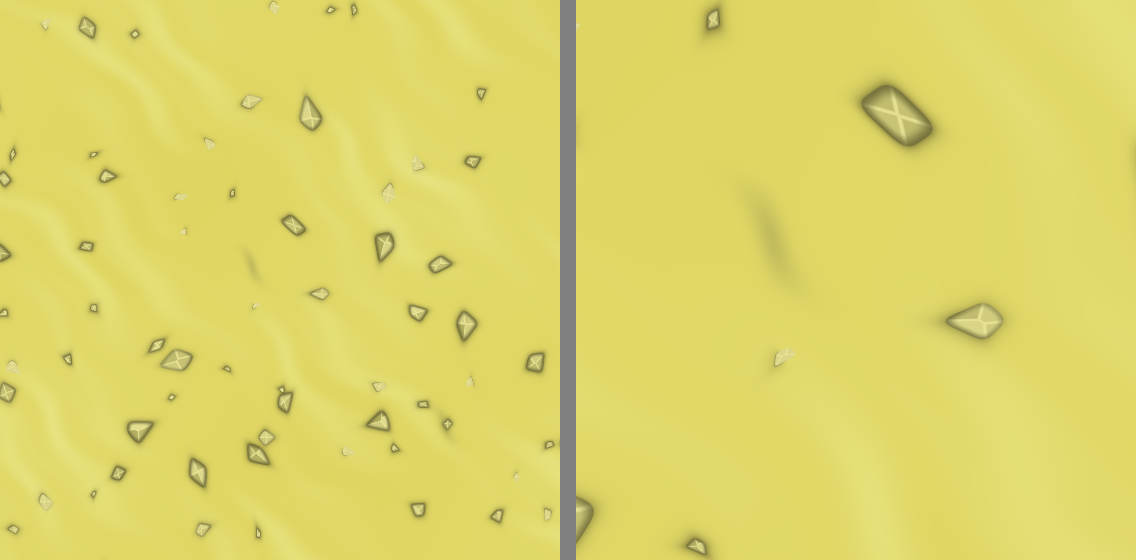
Left, the full canvas; right, a detail of the centre.
A WebGL 1 fragment shader for this texture:

```glsl
precision highp float;
// Yellow sand with soft diagonal ripples and scattered, half-buried faceted pebbles.
// Ripples are warped layered sines; pebbles sit on a jittered cell grid, each one
// a rounded polygon whose facets are the nearest of four tilted planes.

uniform vec2 u_resolution;

#define CELLS 10.0
#define DENSITY 0.66
#define MIN_RADIUS 0.005
#define MAX_RADIUS 0.022
#define HALO_WIDTH 0.0038
#define RIPPLE_ANGLE -0.80
#define RIPPLE_FREQUENCY 62.0
#define SAND vec3(0.874, 0.836, 0.382)
#define CREST vec3(0.902, 0.884, 0.490)
#define SHADOW vec3(0.37, 0.355, 0.17)
#define STONE vec3(0.65, 0.63, 0.33)
#define GLINT vec3(0.93, 0.91, 0.60)

vec2 hash2(vec2 p) {
  vec3 q = fract(p.xyx * vec3(0.1031, 0.1030, 0.0973));
  q += dot(q, q.yzx + 33.33);
  return fract((q.xx + q.yz) * q.zy);
}

vec2 rotate(vec2 p, float angle) {
  float c = cos(angle), s = sin(angle);
  return vec2(c * p.x + s * p.y, c * p.y - s * p.x);
}

// Sand: x runs along the ripples, y across them
vec3 sandColor(vec2 uv) {
  vec2 p = rotate(uv, RIPPLE_ANGLE);
  float bend = 0.018 * sin(15.0 * p.x + 8.0 * p.y)
             + 0.009 * sin(34.0 * p.x - 19.0 * p.y + 2.0);
  float across = p.y + bend;
  float wide = 0.5 + 0.5 * sin(RIPPLE_FREQUENCY * across + 2.0 * sin(5.0 * p.x));
  float fine = 0.5 + 0.5 * sin(1.7 * RIPPLE_FREQUENCY * across - 9.0 * p.x);
  float patches = sin(11.0 * p.x + 7.0 * p.y + 1.0) + sin(17.0 * p.y - 6.0 * p.x + 4.0);
  float mask = smoothstep(-1.1, 1.5, patches);
  float swell = 0.5 + 0.25 * (sin(7.0 * uv.x + 4.0 * uv.y) + sin(9.0 * uv.y - 5.0 * uv.x));
  float light = 0.25 * swell + mask * (0.62 * wide * wide + 0.2 * fine * fine);
  vec3 color = mix(SAND, CREST, light);

  // A few soft dark creases
  for (int i = 0; i < 2; i++) {
    vec2 center = 0.15 + 0.7 * hash2(vec2(float(i) + 4.0, 71.0));
    vec2 q = rotate(uv - center, RIPPLE_ANGLE - 0.12);
    q.y += 0.006 * sin(60.0 * q.x);
    q /= vec2(0.030, 0.009);
    color = mix(color, STONE, 0.5 * exp(-dot(q, q)));
  }
  return color;
}

vec3 addPebble(vec3 color, vec2 offset, vec2 id, float pixel) {
  vec2 form = hash2(id + 17.0);
  vec2 pose = hash2(id + 53.0);
  float radius = mix(MIN_RADIUS, MAX_RADIUS, pow(form.x, 1.4));
  float relief = smoothstep(0.1, 0.6, pose.y);
  vec2 q = rotate(offset, 6.2832 * pose.x) / radius;
  q.x *= mix(1.0, 1.75, form.y * form.y);

  // Rounded outline, and the two uppermost facets
  float power = 0.0, first = -9.0, second = -9.0;
  float firstTone = 0.0, secondTone = 0.0;
  for (int i = 0; i < 4; i++) {
    vec2 facet = hash2(id * 3.0 + vec2(float(i) * 7.0, 90.0));
    float angle = 1.5708 * (float(i) + 0.6 * (facet.x - 0.5));
    float lean = dot(q, vec2(cos(angle), sin(angle)));
    float reach = max(lean, 0.0) / mix(0.82, 1.08, facet.y);
    power += reach * reach * reach * reach;
    float plane = lean - 0.45 * facet.y;
    if (plane > first) {
      second = first;
      secondTone = firstTone;
      first = plane;
      firstTone = facet.x;
    } else if (plane > second) {
      second = plane;
      secondTone = facet.x;
    }
  }
  float outline = sqrt(sqrt(power));
  float distance = (outline - 1.0) * radius;
  float gap = first - second;
  float tone = mix(0.5 * (firstTone + secondTone), firstTone, smoothstep(0.0, 0.15, gap));

  // Buried pebbles are pale, with shade on one side only
  float side = smoothstep(-0.2, 0.9, q.y);
  float rim = mix(0.75 * side, 0.9, relief);
  float halo = exp(-max(distance, 0.0) / HALO_WIDTH);
  color = mix(color, SHADOW, halo * rim * mix(0.25, 0.65, relief));

  vec3 body = mix(STONE, GLINT, mix(0.75, 0.1 + 0.75 * tone, relief));
  body = mix(body, GLINT, 0.8 * (1.0 - smoothstep(0.03, 0.18, gap)));
  float edge = smoothstep(mix(0.8, 0.5, relief), 1.03, outline);
  body = mix(body, SHADOW, 0.85 * edge * rim);
  return mix(color, body, 1.0 - smoothstep(-pixel, pixel, distance));
}

void main() {
  float scale = min(u_resolution.x, u_resolution.y);
  vec2 uv = gl_FragCoord.xy / scale;
  vec3 color = sandColor(uv);
  vec2 cell = floor(uv * CELLS);
  for (int y = -1; y <= 1; y++) {
    for (int x = -1; x <= 1; x++) {
      vec2 id = cell + vec2(float(x), float(y)) + 20.0;
      vec2 center = (id - 20.0 + hash2(id)) / CELLS;
      if (hash2(id + 131.0).x < DENSITY) color = addPebble(color, uv - center, id, 0.8 / scale);
    }
  }
  gl_FragColor = vec4(color, 1.0);
}
```
